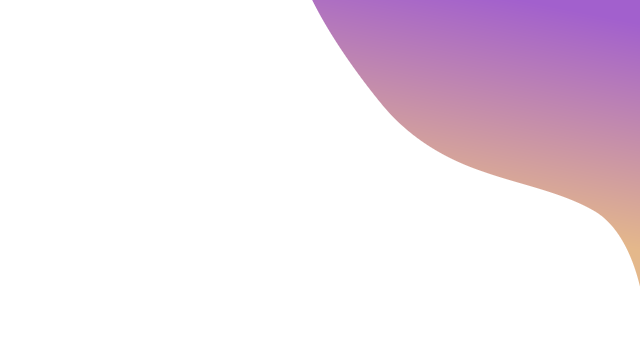
Write a Shadertoy shader that draws this background.

```glsl
vec2 bezier(vec2 a, vec2 b, vec2 c, vec2 d, float t) {
    float s = 1.0 - t;
    return s * s * s * a + 3.0 * s * s * t * b + 3.0 * s * t * t * c + t * t * t * d;
}

// Approximate signed distance above a curve whose x always increases
float heightAbove(vec2 p, vec2 a, vec2 b, vec2 c, vec2 d) {
    float low = 0.0, high = 1.0;
    for (int i = 0; i < 18; i++) {
        float mid = 0.5 * (low + high);
        if (bezier(a, b, c, d, mid).x < p.x) low = mid;
        else high = mid;
    }
    float t = 0.5 * (low + high), s = 1.0 - t;
    vec2 tangent = normalize(s * s * (b - a) + 2.0 * s * t * (c - b) + t * t * (d - c));
    return (p.y - bezier(a, b, c, d, t).y) * tangent.x;
}

// Flowing lower edge, made of four smoothly joined curves
float waveDistance(vec2 p) {
    vec2 shoulder = vec2(9.542, 6.396);
    vec2 middle = vec2(12.083, 4.708);
    vec2 bend = vec2(14.813, 3.75);
    if (p.x < shoulder.x)
        return heightAbove(p, vec2(7.625, 9.396), vec2(8.063, 8.333), vec2(8.958, 7.104), shoulder);
    if (p.x < middle.x)
        return heightAbove(p, shoulder, vec2(10.208, 5.583), vec2(11.083, 5.042), middle);
    if (p.x < bend.x)
        return heightAbove(p, middle, vec2(12.958, 4.396), vec2(14.0, 4.208), bend);
    return heightAbove(p, bend, vec2(15.396, 3.438), vec2(15.792, 2.708), vec2(16.0, 1.833));
}

void mainImage(out vec4 fragColor, in vec2 fragCoord) {
    // Canvas of 16 by 9 units
    vec2 p = fragCoord / iResolution.xy * vec2(16.0, 9.0);
    float pixel = 9.0 / iResolution.y;

    // Slightly tilted gradient from violet down to apricot
    vec3 violet = vec3(0.635, 0.375, 0.805);
    vec3 apricot = vec3(0.895, 0.72, 0.545);
    float fade = clamp((11.62 - p.y - 0.2 * p.x) / 5.67, 0.0, 1.0);
    vec3 waveColor = mix(violet, apricot, fade);

    // Smooth edge over the white ground
    float coverage = clamp(waveDistance(p) / pixel + 0.5, 0.0, 1.0);
    fragColor = vec4(mix(vec3(1.0), waveColor, coverage), 1.0);
}
```
